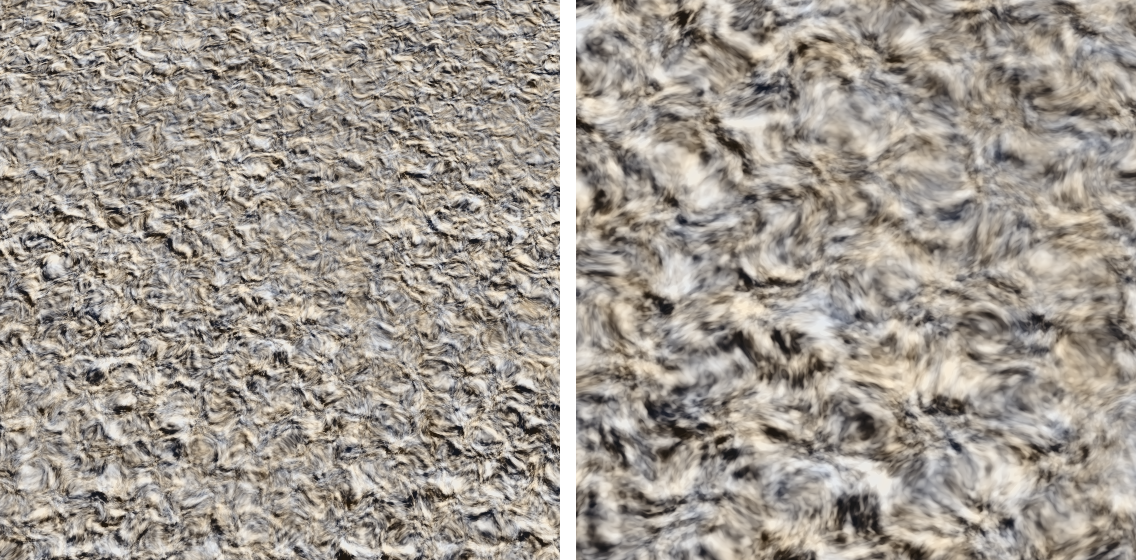
Left: the whole. Right: its middle third, enlarged.
Reproduce this texture procedurally as a WebGL 1 fragment shader.

```glsl
precision highp float;
// Rough weathered stone: crumbly sunlit grains with dark crevices, seen at a slant.

#define GRAIN_FREQ 24.0    // largest grains across the near edge
#define GRAIN_GAIN 0.66    // strength of each finer layer
#define SLANT 0.32         // how strongly the grains shrink towards the top
#define LIGHT_DIR vec2(0.45, 0.89)
#define LIGHT_STEP 0.009   // length of the shaded slopes
#define RELIEF 0.92        // weight of slope shading
#define CREVICE 0.45       // weight of height shading
#define PIT_DEPTH 0.8
#define TINT 0.016         // warm and cool colour drift

uniform vec2 u_resolution;

float hash(vec2 cell) {
  vec3 q = fract(cell.xyx * 0.1031);
  q += dot(q, q.yzx + 33.33);
  return fract((q.x + q.y) * q.z);
}

float cornerSlope(vec2 cell, vec2 offset) {
  float angle = 6.2832 * hash(cell);
  return dot(vec2(cos(angle), sin(angle)), offset);
}

// Gradient noise scaled to roughly unit variance.
float noise(vec2 p) {
  vec2 i = floor(p);
  vec2 f = p - i;
  vec2 w = f * f * f * (f * (f * 6.0 - 15.0) + 10.0);
  vec2 e = vec2(1.0, 0.0);
  float low = mix(cornerSlope(i, f), cornerSlope(i + e, f - e), w.x);
  float high = mix(cornerSlope(i + e.yx, f - e.yx), cornerSlope(i + e.xx, f - e.xx), w.x);
  return 4.7 * mix(low, high, w.y);
}

// Lumps on a flatter bed, layered from grains to grit, with a few pits.
// Layers finer than the pixel footprint fade out.
float stoneHeight(vec2 p, float footprint) {
  float height = 0.35 * noise(p * 11.0 + 5.3);
  height -= PIT_DEPTH * smoothstep(1.3, 2.2, noise(p * 17.0 + 41.7));
  mat2 turn = mat2(0.8, 0.6, -0.6, 0.8);
  vec2 q = p * GRAIN_FREQ + 13.1;
  float freq = GRAIN_FREQ;
  float amp = 0.55;
  for (int layer = 0; layer < 4; layer++) {
    float n = noise(q);
    float billow = (sqrt(n * n + 0.02) - 0.8) / 0.6;
    float visible = 1.0 - smoothstep(0.4, 1.0, freq * footprint);
    height += amp * visible * 0.7 * (n + billow);
    q = turn * q * 2.05 + 7.7;
    freq *= 2.05;
    amp *= GRAIN_GAIN;
  }
  return height;
}

float ramp(float from, float to, float x) {
  return clamp((x - from) / (to - from), 0.0, 1.0);
}

// Tone of unit spread, from shadow to sunlit crystal.
vec3 stoneColor(float tone) {
  vec3 color = vec3(0.10, 0.09, 0.085);
  color = mix(color, vec3(0.18, 0.16, 0.15), ramp(-2.7, -1.96, tone));
  color = mix(color, vec3(0.33, 0.30, 0.28), ramp(-1.96, -1.31, tone));
  color = mix(color, vec3(0.47, 0.44, 0.41), ramp(-1.31, -0.77, tone));
  color = mix(color, vec3(0.60, 0.57, 0.54), ramp(-0.77, -0.20, tone));
  color = mix(color, vec3(0.72, 0.69, 0.65), ramp(-0.20, 0.44, tone));
  color = mix(color, vec3(0.84, 0.81, 0.77), ramp(0.44, 1.28, tone));
  return mix(color, vec3(0.94, 0.92, 0.88), ramp(1.28, 2.6, tone));
}

void main() {
  vec2 uv = gl_FragCoord.xy / u_resolution;

  // Slanted ground plane, gently warped to break up regularity.
  float depth = 1.0 / (1.0 - SLANT * uv.y);
  float footprint = depth * depth / u_resolution.y;
  vec2 p = vec2(uv.x - 0.5, uv.y) * depth + 2.0;
  p += 0.004 * vec2(noise(p * 19.0), noise(p * 19.0 + 31.0));

  // Slopes facing the light, crevices, and longer cast shadows.
  vec2 toLight = LIGHT_DIR * LIGHT_STEP;
  float height = stoneHeight(p, footprint);
  float slope = height - stoneHeight(p + toLight, footprint);
  float rise = height - stoneHeight(p + 2.4 * toLight, footprint);
  float shadow = min(0.0, rise + 0.9);
  float tone = RELIEF * slope + CREVICE * height + 0.4 * shadow + 0.08;

  // Patches of stronger and weaker relief, flatter with distance.
  tone *= mix(1.15, 0.98, uv.y) * (1.0 + 0.12 * noise(p * 3.5));
  tone += 0.1 * noise(p * 5.0 + 17.0);

  vec3 color = stoneColor(tone);
  float drift = noise(p * 22.0 + 9.0) + 0.6 * noise(p * 70.0);
  color += TINT * drift * vec3(0.8, 0.1, -1.0);
  gl_FragColor = vec4(clamp(color, 0.0, 1.0), 1.0);
}
```
